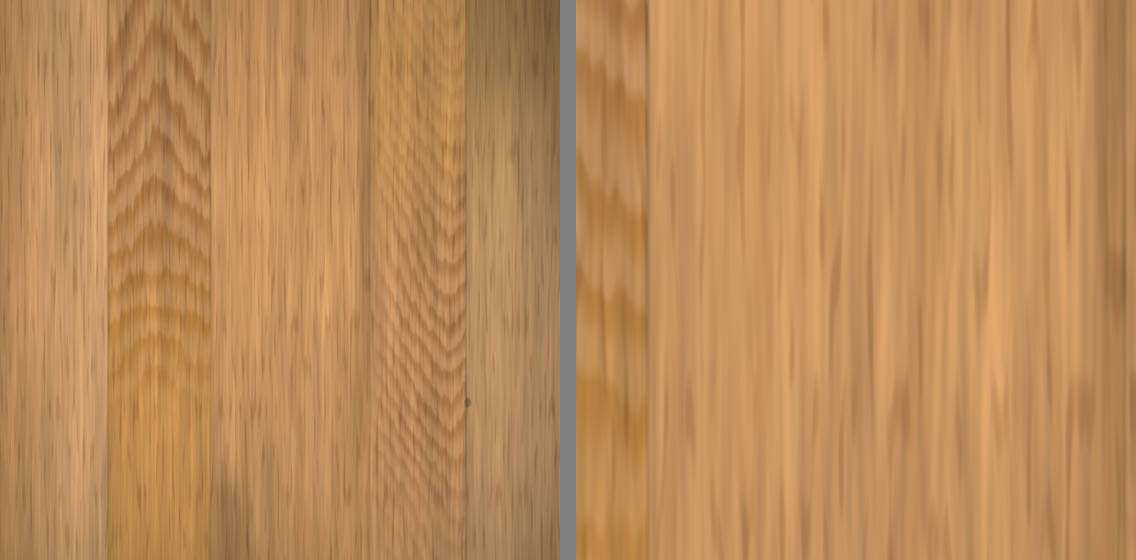
Left, the full canvas; right, a detail of the centre.
Give the GLSL for this texture, as a Shadertoy shader.

```glsl
// Five upright oak boards of unequal width, joined edge to edge.
// Stretched gradient noise gives fibres and pores; folded height fields
// give the cathedral arches on the second and fourth boards.

vec2 gradient(vec2 cell) {
    float angle = 6.2832 * fract(sin(dot(cell, vec2(127.1, 311.7))) * 43758.55);
    return vec2(cos(angle), sin(angle));
}

float noise(vec2 p) {
    vec2 i = floor(p), f = p - i;
    vec2 w = f * f * f * (f * (f * 6.0 - 15.0) + 10.0);
    vec2 e = vec2(0.0, 1.0);
    float low = mix(dot(gradient(i), f), dot(gradient(i + e.yx), f - e.yx), w.x);
    float high = mix(dot(gradient(i + e), f - e), dot(gradient(i + 1.0), f - 1.0), w.x);
    return mix(low, high, w.y);
}

// Long fibres in four widths, finer ones being shorter
float fibres(vec2 p) {
    float sum = 0.0;
    vec2 scale = vec2(24.0, 0.8);
    for (int i = 0; i < 4; i++) {
        sum += 0.5 * noise(p * scale + float(i) * 17.3);
        scale *= vec2(2.15, 2.3);
    }
    return sum;
}

// Short dark dashes of open grain
float pores(vec2 p) {
    return smoothstep(0.12, 0.5, noise(p * vec2(170.0, 13.0) + 41.0));
}

// Soft growth band with a sharper late-wood side and a ragged edge
float growthBand(float phase, vec2 p) {
    phase += 0.3 * noise(p * vec2(130.0, 9.0)) + 0.22 * noise(p * vec2(45.0, 14.0));
    float s = fract(phase);
    return smoothstep(0.2, 0.7, s) * (1.0 - smoothstep(0.78, 1.0, s));
}

// Wide arches pointing up, flatter and closer together lower down
float risingArches(vec2 p) {
    float slope = mix(0.6, 2.0, smoothstep(0.35, 0.95, p.y));
    float dx = p.x - 0.285 + 0.012 * noise(p * vec2(3.0, 5.0));
    float level = p.y + slope * sqrt(dx * dx + 0.0004) + 0.035 * noise(p * vec2(13.0, 6.0));
    return growthBand(19.0 * level - 5.0 * level * level, p) * smoothstep(0.2, 0.42, p.y);
}

// Narrow arches pointing down, centred near the right edge of their board
float fallingArches(vec2 p) {
    float dx = p.x - 0.806 - 0.02 * noise(p * vec2(2.0, 4.0));
    float level = p.y - 1.9 * sqrt(dx * dx + 0.0003) + 0.03 * noise(p * vec2(12.0, 5.0));
    float fade = mix(0.35, 1.0, smoothstep(0.04, 0.25, p.y) * (1.0 - smoothstep(0.5, 0.85, p.y)));
    return growthBand(20.0 * level, p) * fade * smoothstep(0.66, 0.77, p.x + 0.03);
}

// Dark wandering lines, rippled around a slanted figure
float wavyLines(vec2 p) {
    float side = (p.x - 0.54 - 0.07 * (p.y - 0.2)) / 0.05;
    float figure = exp(-side * side) * smoothstep(0.0, 0.2, p.y) * (1.0 - smoothstep(0.5, 0.72, p.y));
    float u = p.x + 0.018 * noise(p * vec2(4.0, 2.2)) + 0.045 * figure * noise(p * vec2(9.0, 6.0) + 5.0);
    float n = noise(vec2(u * 42.0, p.y * 0.8 + 3.0));
    float fine = noise(vec2(u * 95.0, p.y * 1.7));
    return 0.7 * smoothstep(-0.05, 0.4, n) + 0.5 * smoothstep(0.1, 0.4, fine) - 0.25 * figure;
}

void mainImage(out vec4 fragColor, in vec2 fragCoord) {
    vec2 p = fragCoord / iResolution.xy;
    float pixel = 1.0 / iResolution.x;
    float grain = fibres(p);
    float dash = pores(p);

    // Base tint of each board, left to right
    vec3 straight = mix(vec3(0.75, 0.555, 0.36), vec3(0.81, 0.62, 0.43), smoothstep(0.0, 0.13, p.x));

    vec3 arched = mix(vec3(0.77, 0.565, 0.32), vec3(0.75, 0.56, 0.37), smoothstep(0.25, 0.65, p.y));
    vec3 archDark = mix(vec3(0.70, 0.48, 0.22), vec3(0.63, 0.42, 0.24), smoothstep(0.4, 0.8, p.y));
    arched = mix(arched, archDark, 0.72 * risingArches(p));

    vec3 rippled = mix(vec3(0.77, 0.575, 0.375), vec3(0.60, 0.42, 0.25), 0.42 * wavyLines(p));
    float stainX = (p.x - 0.412 + 0.01 * grain) / 0.036;
    float stain = exp(-stainX * stainX * stainX * stainX);
    stain *= 1.0 - smoothstep(0.12, 0.23, p.y + 0.06 * abs(stainX) + 0.06 * grain);
    rippled *= 1.0 - 0.16 * stain;

    vec3 pointed = mix(vec3(0.76, 0.565, 0.385), vec3(0.77, 0.575, 0.345), smoothstep(0.4, 0.8, p.y));
    pointed = mix(pointed, vec3(0.62, 0.42, 0.25), 0.6 * fallingArches(p));

    vec3 olive = mix(vec3(0.74, 0.58, 0.40), vec3(0.62, 0.48, 0.30), smoothstep(0.55, 1.0, p.y));
    olive *= 1.0 - 0.08 * smoothstep(0.93, 1.0, p.x);

    // Lay the boards side by side with a faint joint between them
    vec3 color = straight;
    float joint = 0.0;
    for (int i = 0; i < 4; i++) {
        float edge = vec4(0.193, 0.376, 0.660, 0.832)[i];
        vec3 next = i == 0 ? arched : i == 1 ? rippled : i == 2 ? pointed : olive;
        color = mix(color, next, smoothstep(edge - pixel, edge + pixel, p.x));
        joint = max(joint, 1.0 - smoothstep(0.0005, 0.0015 + pixel, abs(p.x - edge)));
    }

    // Fibre shading, pores, joints and a small knot at the last joint
    color *= 1.0 + 0.19 * grain;
    color *= 1.0 - vec3(0.10, 0.13, 0.16) * dash;
    color *= 1.0 - 0.10 * joint;
    float knot = length((p - vec2(0.836, 0.281)) / vec2(0.007, 0.009)) + 0.5 * grain;
    color *= 1.0 - 0.25 * (1.0 - smoothstep(0.4, 1.2, knot));

    // Broad uneven tone, darker toward the corners
    vec2 q = p - vec2(0.5, 0.54);
    color *= 1.015 + 0.05 * noise(p * vec2(5.0, 2.5)) - 0.36 * dot(q, q);
    fragColor = vec4(clamp(color, 0.0, 1.0), 1.0);
}
```
